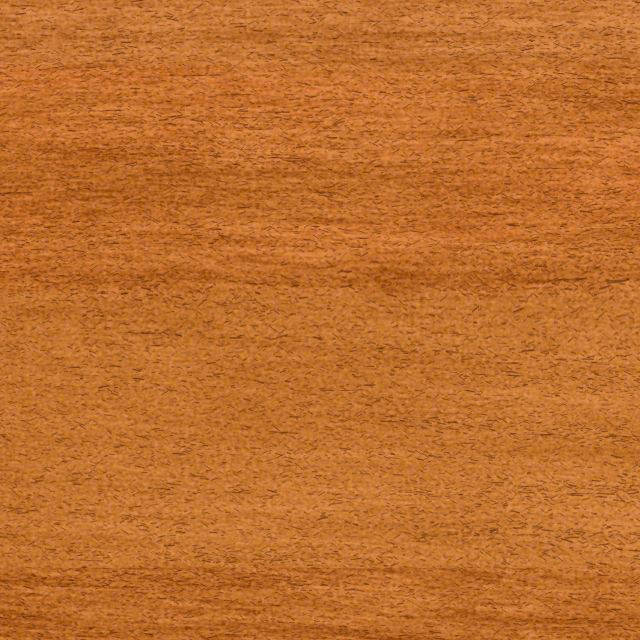
This texture is drawn by a Shadertoy shader. Its source:

```glsl
// Polished orange-brown wood: joined boards with horizontal grain and dark pores.
// Stretched gradient noise tints the streaks; hashed cells scatter short dashes,
// crowded into slanting rows on the calm board and streaks on the others.

vec2 hash2(vec2 p) {
    vec3 q = fract(p.xyx * vec3(0.1031, 0.1030, 0.0973));
    q += dot(q, q.yzx + 33.33);
    return fract((q.xx + q.yz) * q.zy);
}

float slope(vec2 cell, vec2 offset) {
    return dot(hash2(cell + 57.0) * 2.0 - 1.0, offset);
}

// Gradient noise, roughly -0.6 to 0.6
float noise(vec2 p) {
    vec2 i = floor(p), f = p - i;
    vec2 u = f * f * f * (f * (f * 6.0 - 15.0) + 10.0);
    vec2 e = vec2(1.0, 0.0);
    return mix(mix(slope(i, f), slope(i + e, f - e), u.x),
               mix(slope(i + e.yx, f - e.yx), slope(i + 1.0, f - 1.0), u.x), u.y);
}

// Slightly tilted dashes, one candidate in each cell
float pores(vec2 p, vec2 size, float halfWidth, float density, float tilt, float seed) {
    float soft = 0.0005 + 0.5 / iResolution.y;
    vec2 home = floor(p / size);
    float cover = 0.0;
    for (int j = -1; j <= 1; j++) {
        for (int i = -1; i <= 1; i++) {
            vec2 cell = home + vec2(i, j);
            vec2 place = hash2(cell + seed);
            vec2 kind = hash2(cell + seed + 131.0);
            vec2 d = p - (cell + place) * size;
            float halfLength = size.x * mix(0.10, 0.45, kind.x * kind.x);
            d.y -= d.x * (fract(place.x * 17.0 + kind.x * 5.0) - 0.5) * tilt;
            d.x -= clamp(d.x, -halfLength, halfLength);
            float dash = 1.0 - smoothstep(halfWidth - soft, halfWidth + soft, length(d));
            float present = smoothstep(kind.y - 0.05, kind.y + 0.05, density);
            cover = max(cover, dash * present * mix(0.4, 1.0, place.y));
        }
    }
    return cover;
}

vec3 woodColor(float tone) {
    vec3 umber = vec3(0.54, 0.245, 0.025);
    vec3 amber = vec3(0.745, 0.42, 0.155);
    vec3 honey = vec3(0.84, 0.515, 0.25);
    return tone < 0.6 ? mix(umber, amber, max(tone, -0.2) / 0.6)
                      : mix(amber, honey, min((tone - 0.6) / 0.4, 1.3));
}

void mainImage(out vec4 fragColor, in vec2 fragCoord) {
    vec2 p = fragCoord / iResolution.xy;

    // Boards, from bottom to top: dark, calm, coarse, pale
    float bottom = 1.0 - smoothstep(0.1105, 0.1135, p.y);
    float aboveJoint = smoothstep(0.535, 0.560, p.y + 0.012 * noise(p * vec2(3.0, 1.0)));
    float top = smoothstep(0.890, 0.912, p.y + 0.010 * noise(p * vec2(4.0, 1.0)));
    float calm = (1.0 - bottom) * (1.0 - aboveJoint);
    float coarse = aboveJoint * (1.0 - top);

    // Grain coordinates: rows sink to the right, flattening out near the joint
    vec2 g = p;
    g.y += 0.05 * p.x * smoothstep(0.62, 0.42, p.y);
    g.y += 0.014 * noise(p * vec2(2.0, 5.0) + 8.0) + 0.003 * noise(p * vec2(9.0, 22.0));
    g.y += 3.0 * (1.0 - step(0.112, p.y));

    // Broad, medium and fine streaks
    float broad = noise(g * vec2(1.3, 13.0) + 3.0);
    float medium = noise(g * vec2(2.6, 46.0) + 11.0);
    float fine = noise(g * vec2(9.0, 120.0) + 23.0);
    float hair = noise(g * vec2(32.0, 230.0) + 31.0);
    float mottle = noise(p * vec2(125.0, 190.0));
    float grit = noise(p * vec2(215.0, 235.0) + 17.0);
    float rough = mix(1.0, 0.55, calm);

    float tone = 0.80 - 0.17 * bottom - 0.02 * coarse - 0.05 * calm;
    tone += 0.30 * rough * broad + 0.34 * rough * medium;
    tone += 0.40 * rough * fine + 0.42 * rough * hair;
    tone += 0.44 * mottle + 0.34 * grit;
    tone += 0.14 * noise(p * vec2(2.5, 3.5) + 40.0);
    tone += 0.07 * calm * smoothstep(0.45, 0.2, p.y) - 0.07 * smoothstep(0.25, 0.0, p.x);

    // Shaded bands beside the joint and across the coarse board
    tone -= 0.14 * coarse * exp(-pow((p.y - 0.570) / 0.018, 2.0));
    tone -= 0.13 * coarse * exp(-pow((p.y - 0.70) / 0.055, 2.0));
    tone -= 0.14 * exp(-pow((p.y - 0.112) / 0.002, 2.0));

    vec3 color = woodColor(tone);
    color.b += 0.11 * noise(p * vec2(80.0, 120.0) + 70.0) + 0.015 * top;
    color += vec3(0.012, -0.009, -0.006) * coarse * (0.6 + 2.0 * broad);
    color += vec3(-0.008, 0.006, 0.0) * (calm + top);

    // Pores gather in rows; the narrow rows hold the darkest ones
    float row = smoothstep(0.02, 0.30, noise(g * vec2(1.6, 36.0) + 90.0));
    float thinRow = smoothstep(0.12, 0.34, noise(g * vec2(1.4, 58.0) + 140.0));
    float crowd = mix(0.58, 0.46, calm) + 0.35 * row - 0.15 * top;
    float specks = pores(g, vec2(0.0105, 0.0052), 0.0008, crowd, 1.3, 5.0);
    float dashes = pores(g, vec2(0.020, 0.0075), 0.0009, 0.10 + 0.40 * row + 0.3 * thinRow, 0.5, 310.0);
    float lines = pores(g, vec2(0.075, 0.014), 0.0008, 0.08 + 0.20 * row + 0.45 * thinRow, 0.06, 720.0);
    lines *= clamp(0.65 + 1.6 * noise(g * vec2(85.0, 20.0)), 0.0, 1.0);

    vec3 poreColor = vec3(0.31, 0.125, 0.01);
    color = mix(color, poreColor, 0.56 * specks);
    color = mix(color, poreColor, 0.68 * dashes);
    color = mix(color, poreColor, 0.80 * lines);

    fragColor = vec4(clamp(color, 0.0, 1.0), 1.0);
}
```
